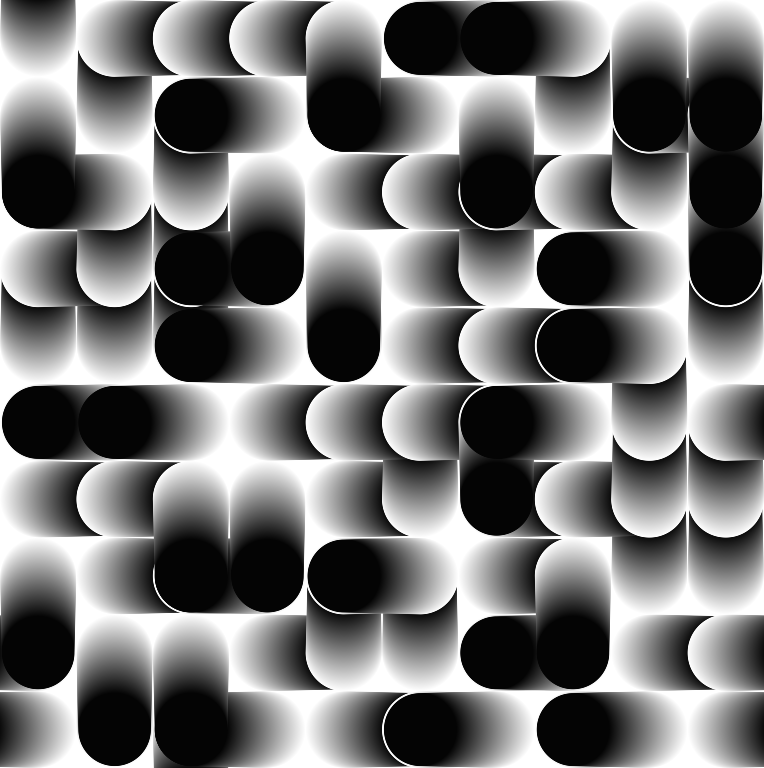
A Shadertoy shader for this pattern:

```glsl
// A ten by ten grid of overlapping shaded pills. Each cell sweeps a slightly
// shrinking disc from itself into one random neighbour, fading white to black.
// Pills are painted row by row upward, so later ones cover earlier ones.

const float CELLS = 10.0;
const float START_RADIUS = 0.5;
const float END_RADIUS = 0.475;
const float WHITE = 1.0;
const float BLACK = 0.015;

// Integer hash of a cell, from 0 to 1
float hashCell(ivec2 cell, uint seed) {
    uint h = uint(cell.x) * 1597u + uint(cell.y) * 51749u + seed * 7919u;
    h = (h ^ (h >> 16)) * 73244475u;
    h = (h ^ (h >> 15)) * 739982445u;
    h ^= h >> 16;
    return float(h & 65535u) / 65536.0;
}

// One of the four axis directions
vec2 sweepDirection(float pick) {
    if (pick < 0.22) return vec2(-1.0, 0.0);
    if (pick < 0.44) return vec2(0.0, -1.0);
    if (pick < 0.72) return vec2(1.0, 0.0);
    return vec2(0.0, 1.0);
}

// Signed distance to a unit-long pill along +x with radii a and b
float pillDistance(vec2 p, float a, float b) {
    float along = clamp(p.x, 0.0, 1.0);
    return length(p - vec2(along, 0.0)) - mix(a, b, along);
}

// Position along the sweep of the last disc that covers p
float lastCover(vec2 p, float a, float b) {
    float shrink = a - b;
    float qa = 1.0 - shrink * shrink;
    float qb = p.x - a * shrink;
    float qc = dot(p, p) - a * a;
    float root = sqrt(max(qb * qb - qa * qc, 0.0));
    return clamp((qb + root) / qa, 0.0, 1.0);
}

// Paints one cell's pill over the shade below it
float paintPill(float shade, vec2 p, vec2 dir, float pixel) {
    // Rotate so the sweep runs along +x
    vec2 q = vec2(dot(p, dir), dot(p, vec2(-dir.y, dir.x)));
    float d = pillDistance(q, START_RADIUS, END_RADIUS);
    float coverage = 1.0 - smoothstep(-0.5 * pixel, 0.5 * pixel, d);
    float fill = mix(WHITE, BLACK, lastCover(q, START_RADIUS, END_RADIUS));
    return mix(shade, fill, coverage);
}

void mainImage(out vec4 fragColor, in vec2 fragCoord) {
    vec2 grid = fragCoord / iResolution.xy * CELLS;
    float pixel = CELLS / min(iResolution.x, iResolution.y);
    ivec2 home = ivec2(floor(grid));
    float shade = WHITE;

    // Neighbourhood in painting order
    for (int y = -1; y <= 1; y++) {
        for (int x = -1; x <= 1; x++) {
            ivec2 cell = home + ivec2(x, y);
            bool outside = min(cell.x, cell.y) < 0
                        || max(cell.x, cell.y) >= int(CELLS);
            if (outside) continue;
            vec2 p = grid - vec2(cell) - 0.5;
            vec2 dir = sweepDirection(hashCell(cell, 3u));
            shade = paintPill(shade, p, dir, pixel);
        }
    }
    fragColor = vec4(vec3(shade), 1.0);
}
```
